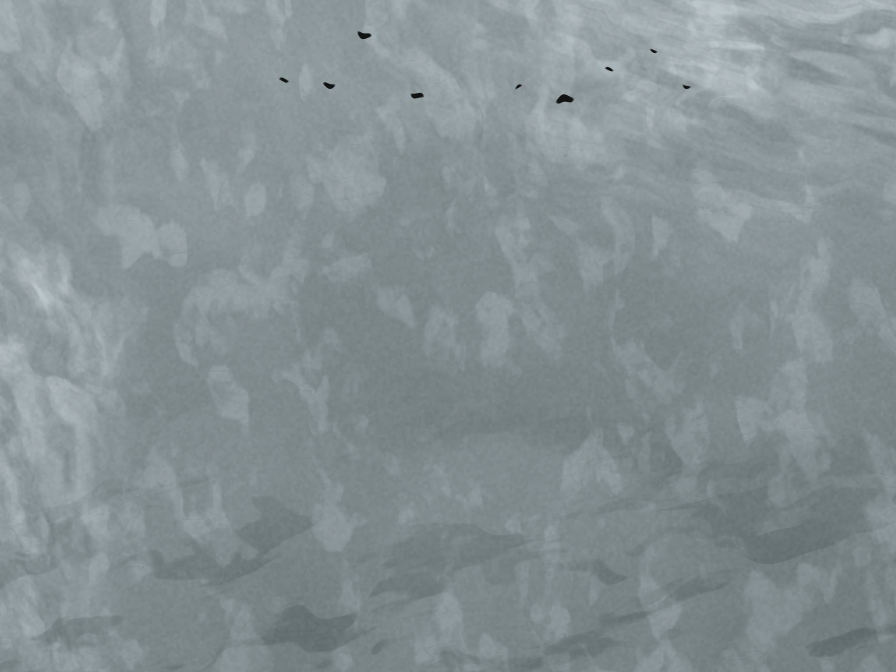
Write a WebGL 1 fragment shader that draws this texture.

```glsl
precision highp float;

uniform vec2 u_resolution;

const vec3 DEEP_GREY = vec3(0.415, 0.458, 0.468);
const vec3 PALE_GREY = vec3(0.680, 0.722, 0.738);
const vec3 SPECK_COLOR = vec3(0.07, 0.08, 0.08);

const float BASE_TONE = 0.33;
const float SKY_LIFT = 0.25;
const float NEAR_SHADE = 0.19;
const float SWELL_GAIN = 0.30;
const float SMEAR_GAIN = 0.24;
const float SHEEN_GAIN = 0.30;
const float RIPPLE_GAIN = 0.95;
const float STREAK_SHADE = 0.24;
const float CREASE_SHADE = 0.10;
const float GRAIN_GAIN = 0.11;
const float GRAIN_SCALE = 190.0;
const float WARP = 0.045;
const float CELL_SHARPNESS = 11.0;

const vec2 TALL_RIPPLE = vec2(0.032, 0.065);
const vec2 FLAT_RIPPLE = vec2(0.105, 0.024);
const vec2 SHADE_STREAK = vec2(0.170, 0.045);
const vec2 SMEAR = vec2(0.045, 0.070);

const int SPECK_COUNT = 9;
const vec2 SPECK_LOW = vec2(0.38, 0.83);
const vec2 SPECK_SPREAD = vec2(0.72, 0.15);

vec3 hash3(vec2 p) {
  vec3 k = vec3(dot(p, vec2(127.1, 311.7)), dot(p, vec2(269.5, 183.3)),
                dot(p, vec2(419.2, 371.9)));
  return fract(sin(k) * 43758.55);
}

// Cellular noise: random cell values blended by distance to jittered centres
float cells(vec2 p) {
  vec2 cell = floor(p);
  vec2 local = p - cell;
  float total = 0.0;
  float weights = 0.0001;
  for (int j = -1; j <= 1; j++) {
    for (int i = -1; i <= 1; i++) {
      vec2 offset = vec2(float(i), float(j));
      vec3 rnd = hash3(cell + offset);
      vec2 d = offset + rnd.xy - local;
      float w = exp(-CELL_SHARPNESS * dot(d, d));
      total += w * rnd.z;
      weights += w;
    }
  }
  return total / weights;
}

mat2 turn(float angle) {
  float c = cos(angle);
  float s = sin(angle);
  return mat2(c, -s, s, c);
}

// Three octaves of cells, each one turned
float layered(vec2 p) {
  float sum = 0.0;
  float gain = 0.57;
  for (int i = 0; i < 3; i++) {
    sum += gain * cells(p);
    p = turn(0.35) * p * 2.1 + 13.7;
    gain *= 0.5;
  }
  return sum;
}

float field(vec2 p, float angle, vec2 size) {
  return layered(turn(angle) * p / size);
}

// Soft elliptical patch of light
float patchOf(vec2 uv, vec2 center, vec2 radius) {
  vec2 d = (uv - center) / radius;
  return exp(-dot(d, d));
}

// Coverage of the scattered dark specks
float specks(vec2 p) {
  float edge = 1.0 / u_resolution.y;
  float cover = 0.0;
  for (int i = 0; i < SPECK_COUNT; i++) {
    float n = float(i);
    vec3 rnd = hash3(vec2(n, 4.3));
    vec2 spot = vec2((n + rnd.x) / float(SPECK_COUNT), rnd.y);
    vec2 d = turn(rnd.x * 0.6 - 0.3) * (p - SPECK_LOW - spot * SPECK_SPREAD);
    d.y += 0.002 * sin(d.x * 260.0 + n);
    float size = mix(0.004, 0.014, rnd.z * rnd.z);
    float dist = length(d * vec2(1.0, 2.3)) - size;
    cover = max(cover, 1.0 - smoothstep(-edge, 2.0 * edge, dist));
  }
  return cover;
}

void main() {
  vec2 uv = gl_FragCoord.xy / u_resolution;
  vec2 p = gl_FragCoord.xy / u_resolution.y;
  vec2 q = p + WARP * (vec2(cells(p * 7.0), cells(p * 7.0 + 31.0)) - 0.5);

  // Broad light across the surface
  float swell = layered(p * 3.0 + 5.0) - 0.5;
  float near = 1.0 - smoothstep(0.0, 0.55, uv.y);
  float tone = BASE_TONE + SKY_LIFT * smoothstep(0.45, 1.0, uv.y);
  tone -= NEAR_SHADE * near * mix(0.5, 1.0, uv.x);
  tone += SWELL_GAIN * swell;

  // Sheen areas with a ragged outline
  vec2 ragged = uv + 0.10 * swell;
  float leftEdge = 1.0 - smoothstep(0.09, 0.18, ragged.x);
  float left = leftEdge * smoothstep(-0.25, 0.35, uv.y) * (1.0 - smoothstep(0.56, 0.70, ragged.y));
  float corner = 0.6 * patchOf(ragged, vec2(0.02, 0.92), vec2(0.16, 0.28));
  float right = patchOf(ragged, vec2(0.90, 0.95), vec2(0.34, 0.23));
  float middle = 0.35 * patchOf(ragged, vec2(0.52, 0.82), vec2(0.20, 0.20));
  tone += SHEEN_GAIN * (left + 0.5 * corner + 0.6 * right);

  // Upright ripples on the left, slanting flat ones at the upper right
  float tall = field(q, 0.35, TALL_RIPPLE) - 0.5;
  float level = field(q, -0.30, FLAT_RIPPLE) - 0.5;
  tone += RIPPLE_GAIN * tall * (0.8 * left + corner + middle);
  tone += RIPPLE_GAIN * level * right;

  // Faint smears, dark near streaks and thin creases
  float smear = field(q + 3.0, 0.2, SMEAR);
  float streak = field(q + 8.0, 0.22, SHADE_STREAK);
  tone += SMEAR_GAIN * (smoothstep(0.50, 0.80, smear) - 0.1);
  tone -= STREAK_SHADE * smoothstep(0.52, 0.68, streak) * near;
  float crease = 1.0 - smoothstep(0.0, 0.018, abs(streak - 0.5));
  tone -= CREASE_SHADE * crease * smoothstep(0.55, 0.70, smear);

  // Fine mottling
  tone += GRAIN_GAIN * (cells(p * GRAIN_SCALE) - 0.5);

  vec3 color = mix(DEEP_GREY, PALE_GREY, clamp(tone, -0.25, 1.2));
  color = mix(color, SPECK_COLOR, specks(p));
  gl_FragColor = vec4(color, 1.0);
}
```
